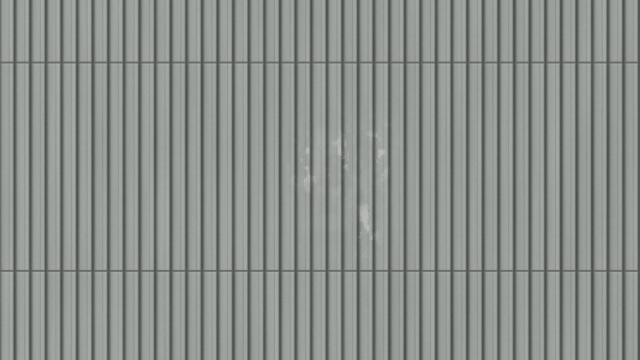
Give the GLSL for this texture, as a Shadertoy shader.

```glsl
// Grey-green ribbed wall cladding with vertical grooves, two seams and pale scuffs.

float hash(vec2 p) {
    p = fract(p * vec2(0.1031, 0.1137));
    p += dot(p, p.yx + 33.33);
    return fract((p.x + p.y) * p.x * 17.0);
}

float noise(vec2 p) {
    vec2 i = floor(p), f = fract(p);
    f = f * f * (3.0 - 2.0 * f);
    return mix(mix(hash(i), hash(i + vec2(1, 0)), f.x),
               mix(hash(i + vec2(0, 1)), hash(i + vec2(1, 1)), f.x), f.y);
}

float fbm(vec2 p) {
    float sum = 0.0, amp = 0.5;
    for (int i = 0; i < 4; i++) {
        sum += amp * noise(p);
        p = p * 2.1 + 7.3;
        amp *= 0.5;
    }
    return sum;
}

// Brightness across one rib; the groove is centred on whole numbers.
float ribProfile(float x) {
    float d = fract(x + 0.5) - 0.5;
    float t = fract(x);
    float face = mix(0.595, 0.63, smoothstep(0.16, 0.42, t));
    face -= 0.05 * smoothstep(0.05, 0.02, abs(t - 0.64));
    face += 0.015 * smoothstep(0.67, 0.72, t);
    float shade = d > 0.0 ? mix(0.40, face, smoothstep(0.05, 0.23, d))
                          : mix(0.43, face, smoothstep(0.05, 0.16, -d));
    return mix(0.325, shade, smoothstep(0.035, 0.075, abs(d)));
}

void mainImage(out vec4 fragColor, in vec2 fragCoord) {
    vec2 uv = fragCoord / iResolution.xy;
    vec2 p = fragCoord / iResolution.y;
    float pixel = 1.0 / iResolution.y;

    // Ribs, averaged over the width of a pixel
    float rib = uv.x * 41.0 + 0.06;
    float ribPixel = 41.0 / iResolution.x;
    float tone = 0.0;
    for (int i = 0; i < 8; i++)
        tone += ribProfile(rib + ((float(i) + 0.5) / 8.0 - 0.5) * ribPixel) / 8.0;

    // Tone changes from panel to panel, long streaks and fine grain
    float row = (uv.y - 0.2477) / 0.5787;
    tone += 0.014 * (hash(vec2(floor(rib), floor(row) + 5.0)) - 0.5);
    tone += 0.022 * (noise(vec2(p.x * 130.0, p.y * 5.0)) - 0.5);
    tone += 0.025 * (fbm(p * vec2(5.0, 3.0)) - 0.47);
    tone += 0.016 * (noise(p * 260.0) - 0.5);
    tone -= 0.012 * uv.x;

    // Horizontal seams with a faint lit lower lip
    float seam = (fract(row + 0.5) - 0.5) * 0.5787;
    float seamLine = 1.0 - smoothstep(0.0022 - 0.5 * pixel, 0.0022 + 0.8 * pixel, abs(seam));
    float lip = smoothstep(0.004, 0.0, abs(seam + 0.006));
    tone = mix(tone, min(tone, 0.385), 0.85 * seamLine) + 0.02 * lip;
    vec3 color = tone * vec3(0.983, 1.012, 0.992);

    // Chalky scuffs in a few irregular clusters, strongest on the raised faces
    float scuff = 0.0;
    for (int i = 0; i < 4; i++) {
        float k = float(i);
        vec2 center = vec2(0.85 + 0.1 * k, 0.55 + 0.012 * k);
        if (i == 3) center = vec2(1.018, 0.375);
        vec2 q = (p - center) / vec2(0.035, 0.075);
        float flakes = smoothstep(0.48, 0.72, fbm(p * vec2(55.0, 38.0) + k * 9.0));
        scuff += flakes * exp(-dot(q, q));
    }
    vec2 haze = (p - vec2(0.95, 0.50)) / vec2(0.14, 0.18);
    scuff += 0.22 * exp(-dot(haze, haze)) * smoothstep(0.42, 0.7, fbm(p * 24.0));
    float raised = smoothstep(0.38, 0.58, tone);
    color = mix(color, vec3(0.77, 0.78, 0.77), clamp(scuff, 0.0, 0.8) * mix(0.25, 0.8, raised));

    // Slight brown stain beside the scuffs
    vec2 stain = (p - vec2(0.88, 0.50)) / vec2(0.025, 0.03);
    color += vec3(0.035, 0.0, -0.01) * exp(-dot(stain, stain)) * noise(p * 70.0);

    fragColor = vec4(color, 1.0);
}
```
